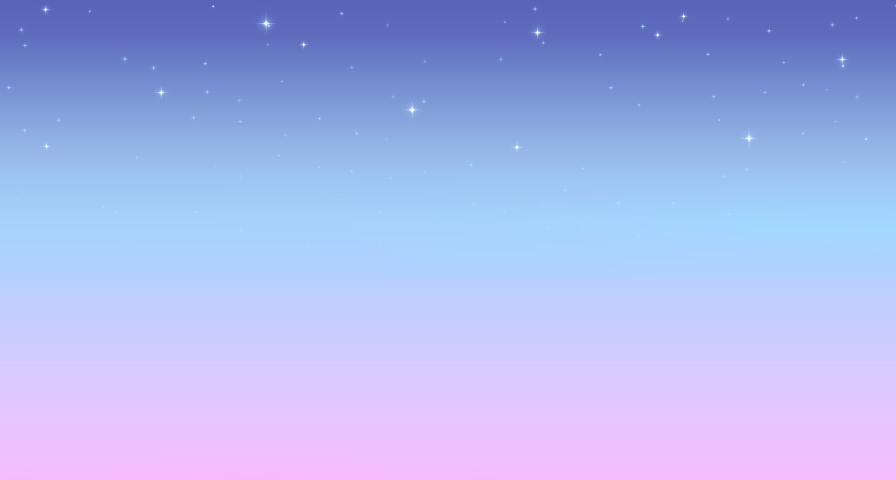
Reproduce this background procedurally as a Shadertoy shader.

```glsl
// Sky stops: rgb colour and distance down from the top
const vec4 SKY[11] = vec4[11](
    vec4(0.35, 0.39, 0.72, 0.00), vec4(0.375, 0.43, 0.745, 0.08),
    vec4(0.45, 0.55, 0.81, 0.17), vec4(0.55, 0.67, 0.88, 0.27),
    vec4(0.62, 0.77, 0.945, 0.37), vec4(0.65, 0.82, 0.985, 0.46),
    vec4(0.69, 0.82, 1.00, 0.56), vec4(0.735, 0.81, 1.00, 0.60),
    vec4(0.81, 0.80, 1.00, 0.72), vec4(0.89, 0.78, 1.00, 0.85),
    vec4(0.96, 0.74, 0.99, 1.00));

// Bright stars: position across the canvas and relative size
const vec3 BRIGHT[12] = vec3[12](
    vec3(0.297, 0.951, 1.0), vec3(0.460, 0.771, 1.0), vec3(0.836, 0.712, 1.0),
    vec3(0.600, 0.932, 0.75), vec3(0.180, 0.807, 0.7), vec3(0.577, 0.693, 0.65),
    vec3(0.940, 0.876, 0.65), vec3(0.734, 0.927, 0.45), vec3(0.339, 0.907, 0.45),
    vec3(0.051, 0.980, 0.5), vec3(0.052, 0.695, 0.45), vec3(0.763, 0.966, 0.45));

vec3 hash32(vec2 p) {
    vec3 q = fract(vec3(p.xyx) * vec3(0.1031, 0.1030, 0.0973));
    q += dot(q, q.yxz + 33.33);
    return fract((q.xxy + q.yzz) * q.zyx);
}

vec3 skyColour(float depth) {
    vec3 colour = SKY[0].rgb;
    for (int i = 1; i < 11; i++) {
        float blend = clamp((depth - SKY[i - 1].w) / (SKY[i].w - SKY[i - 1].w), 0.0, 1.0);
        colour = mix(colour, SKY[i].rgb, blend);
    }
    return colour;
}

// Four tapered rays around a soft core; x is the sharp part, y the halo
vec2 sparkle(vec2 offset, float radius) {
    vec2 d = abs(offset);
    float dist2 = dot(d, d) / (radius * radius);
    float width = max(0.045 * radius, 0.6 / iResolution.y);
    vec2 taper = max(1.0 - d / radius, 0.0);
    vec2 thin = exp(-d * d / (width * width));
    float rays = dot(taper * taper, thin.yx);
    return vec2(min(0.75 * rays + exp(-dist2 * 40.0), 1.0), exp(-dist2 * 5.0));
}

// One jittered small star in each occupied grid cell
vec2 smallStars(vec2 p) {
    vec2 grid = p * 13.0;
    vec2 cell = floor(grid);
    vec3 rnd = hash32(cell + 17.0);
    vec3 kind = hash32(cell + 71.0);
    vec2 center = (cell + 0.15 + 0.7 * rnd.xy) / 13.0;
    float present = step(kind.x, 0.55) * smoothstep(0.40, 0.55, center.y);
    float strength = mix(0.25, 0.8, kind.y) * mix(0.55, 1.0, smoothstep(0.5, 0.8, center.y));
    return sparkle(p - center, mix(0.006, 0.011, rnd.z)) * present * strength;
}

void mainImage(out vec4 fragColor, in vec2 fragCoord) {
    vec2 uv = fragCoord / iResolution.xy;
    float aspect = iResolution.x / iResolution.y;
    vec2 p = vec2(uv.x * aspect, uv.y);

    // Sky with a cyan glow on the right and a pink one at the foot
    vec3 colour = skyColour(1.0 - uv.y);
    vec2 cyan = (uv - vec2(0.95, 0.53)) / vec2(0.35, 0.09);
    colour += vec3(-0.015, 0.02, 0.01) * exp(-dot(cyan, cyan));
    vec2 pink = (uv - vec2(0.28, 0.0)) / vec2(0.2, 0.06);
    colour += vec3(0.015, -0.015, -0.01) * exp(-dot(pink, pink));

    // Scattered faint stars
    vec2 small = smallStars(p);
    colour = mix(colour, vec3(0.55, 0.84, 1.0), 0.3 * small.y);
    colour = mix(colour, vec3(0.72, 0.93, 1.0), small.x);

    // Large sparkles
    for (int i = 0; i < 12; i++) {
        vec2 offset = p - vec2(BRIGHT[i].x * aspect, BRIGHT[i].y);
        vec2 star = sparkle(offset, 0.028 * BRIGHT[i].z);
        colour = mix(colour, vec3(0.60, 0.80, 1.0), 0.4 * star.y);
        colour = mix(colour, vec3(0.95, 0.99, 1.0), star.x);
    }

    fragColor = vec4(clamp(colour, 0.0, 1.0), 1.0);
}
```
